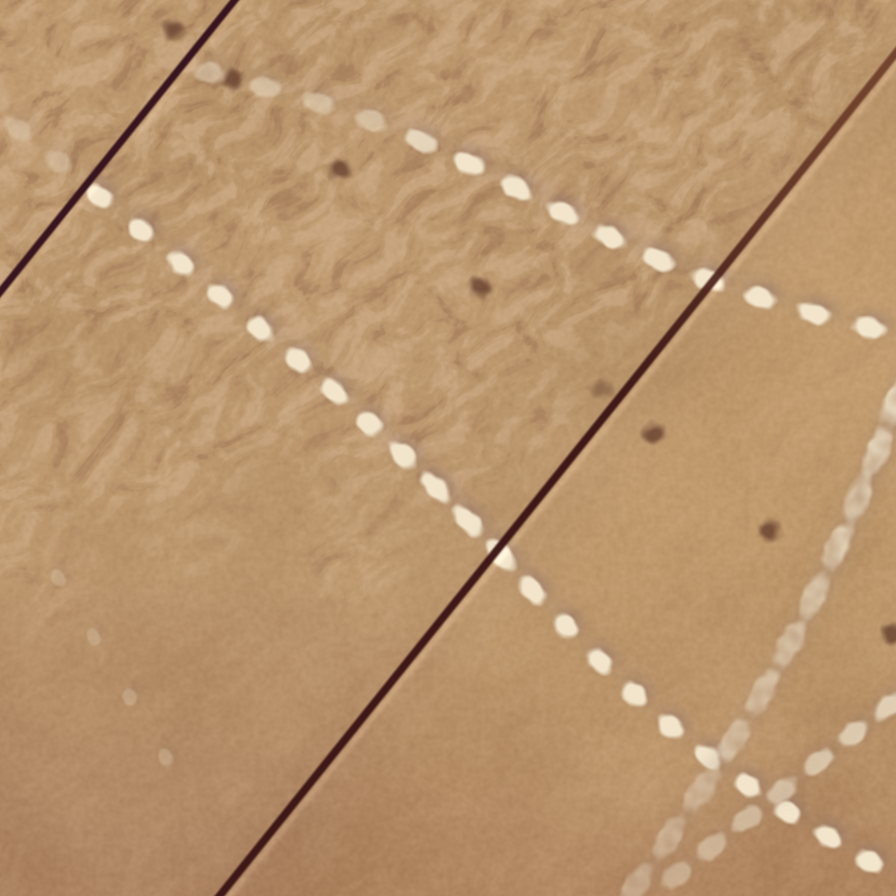
Give the GLSL for this texture, as a Shadertoy shader.

```glsl
vec2 randomGradient(vec2 cell) {
    vec3 h = fract(vec3(cell.xyx) * vec3(0.1031, 0.1030, 0.0973));
    h += dot(h, h.yzx + 33.33);
    float angle = 6.2832 * fract((h.x + h.y) * h.z);
    return vec2(cos(angle), sin(angle));
}

float gradientNoise(vec2 p) {
    vec2 i = floor(p), f = fract(p);
    vec2 w = f * f * f * (f * (f * 6.0 - 15.0) + 10.0);
    vec2 e = vec2(1, 0);
    float low = mix(dot(randomGradient(i), f), dot(randomGradient(i + e), f - e), w.x);
    float high = mix(dot(randomGradient(i + e.yx), f - e.yx), dot(randomGradient(i + 1.0), f - 1.0), w.x);
    return mix(low, high, w.y);
}

float fbm(vec2 p) {
    float sum = 0.0, gain = 1.0;
    for (int i = 0; i < 4; i++) {
        sum += gain * gradientNoise(p);
        p = mat2(1.6, 1.2, -1.2, 1.6) * p + 7.3;
        gain *= 0.5;
    }
    return sum;
}

// Signed distance to a line, positive on its right-hand side
float lineSide(vec2 p, vec2 a, vec2 b) {
    vec2 dir = normalize(b - a);
    return dot(p - a, vec2(dir.y, -dir.x));
}

vec2 stitchPath(int row, float t) {
    float wave = sin(6.2832 * t), bow = sin(3.1416 * t);
    if (row == 0) return vec2(0.111 + 0.859 * t + 0.017 * wave,
        0.781 - 0.742 * t - 0.017 * bow + 0.010 * wave - 0.0065 * sin(9.4248 * t));
    if (row == 1) return vec2(0.234 + 0.736 * t + 0.010 * wave, 0.919 - 0.285 * t + 0.012 * wave);
    if (row == 2) return vec2(1.0 - 0.290 * t + 0.026 * bow, 0.551 - 0.540 * t);
    if (row == 3) return vec2(0.992 - 0.237 * t, 0.212 - 0.189 * t);
    return vec2(0.065 + 0.12 * t, 0.355 - 0.2 * t);
}

float stitchStrength(int row, float t) {
    if (row == 0) return t < -0.01 ? 0.3 : 1.0;
    if (row == 1) return 0.45 + 0.55 * smoothstep(0.2, 0.38, t);
    if (row == 2) return mix(0.78, 0.4, t);
    return row == 3 ? mix(0.75, 0.4, t) : 0.25;
}

// Leather ground: broad shading, scuffed streaks and fine grain
vec3 leather(vec2 p, float panelSide) {
    float broad = fbm(p * 4.0);
    vec3 col = mix(vec3(0.66, 0.495, 0.365), vec3(0.735, 0.59, 0.425),
                   smoothstep(-0.05, 0.5, p.y + 0.12 * p.x + 0.1 * broad));
    col += vec3(0.015, 0.012, 0.0) * smoothstep(0.0, 0.1, panelSide);
    col += 0.03 * broad;

    vec2 along = vec2(dot(p, vec2(0.77, 0.64)), dot(p, vec2(-0.64, 0.77)));
    vec2 warp = vec2(gradientNoise(p * 18.0), gradientNoise(p * 18.0 + 40.0));
    float streak = fbm(along * vec2(22, 46) + warp * 0.9);
    float scuffed = smoothstep(0.28, 0.58, p.y + 0.3 * broad) * smoothstep(0.03, -0.06, panelSide);
    scuffed = max(scuffed, 0.15);
    col = mix(col, vec3(0.81, 0.68, 0.54), 0.62 * scuffed * smoothstep(-0.08, 0.4, streak));
    col = mix(col, vec3(0.61, 0.45, 0.33), 0.55 * scuffed * smoothstep(0.12, 0.6, -streak));
    return col + 0.025 * gradientNoise(p * 110.0) + 0.02 * gradientNoise(p * 190.0);
}

void mainImage(out vec4 fragColor, in vec2 fragCoord) {
    vec2 p = fragCoord / iResolution.xy;
    float rightSeam = lineSide(p, vec2(0.245, 0.0), vec2(1.0, 0.941));
    float leftSeam = lineSide(p, vec2(0.0, 0.674), vec2(0.262, 1.0));
    vec3 col = leather(p, rightSeam);
    float ragged = gradientNoise(p * 75.0);

    // Dark pits along a diagonal
    float pitX[8] = float[8](0.193, 0.260, 0.379, 0.536, 0.672, 0.730, 0.859, 0.996);
    for (int i = 0; i < 8; i++) {
        vec2 d = p - vec2(pitX[i], 0.911 - 0.84 * (pitX[i] - 0.260));
        float pit = smoothstep(0.017, 0.004, length(d * vec2(0.95, 1.1)) + 0.006 * ragged);
        float depth = i == 4 ? 0.45 : 0.8;
        col = mix(col, vec3(0.40, 0.25, 0.18), depth * pit);
    }

    // Rows of stitches with a cool shadow on their upper right
    int counts[5] = int[5](24, 14, 11, 7, 4);
    vec2 sizes[5] = vec2[5](vec2(0.0165, 0.0115), vec2(0.0185, 0.0115), vec2(0.029, 0.013),
                            vec2(0.019, 0.012), vec2(0.010, 0.008));
    for (int row = 0; row < 5; row++) {
        int lead = row == 0 ? 2 : 0;
        for (int i = 0; i < counts[row]; i++) {
            float t = float(i - lead) / float(counts[row] - 1 - lead);
            vec2 center = stitchPath(row, t);
            vec2 dir = normalize(stitchPath(row, t + 0.01) - stitchPath(row, t - 0.01));
            mat2 toStitch = mat2(dir.x, -dir.y, dir.y, dir.x);
            vec2 size = sizes[row];
            if (row == 0) size.x *= 1.0 + 0.3 * smoothstep(0.14, 0.04, abs(t - 0.48));
            float strength = stitchStrength(row, t);

            vec2 q = toStitch * (p - center) / size;
            vec2 s = toStitch * (p - center - vec2(0.005, 0.006)) / size;
            col = mix(col, vec3(0.57, 0.46, 0.43), 0.55 * strength * exp(-0.9 * dot(s, s)));
            float cover = smoothstep(1.2, 0.68, length(q) + 0.28 * ragged);
            if (row == 2) cover *= 0.85 + 0.6 * gradientNoise(p * 60.0 + 9.0);
            col = mix(col, vec3(0.95, 0.90, 0.80), strength * cover);
        }
    }

    // Seams between panels, with a pale lower lip
    float fade = smoothstep(0.5, 0.95, p.y);
    col += 0.07 * exp(-pow((rightSeam - 0.009) / 0.004, 2.0));
    col += 0.05 * exp(-pow((leftSeam - 0.009) / 0.004, 2.0));
    vec3 rightInk = mix(vec3(0.23, 0.08, 0.08), vec3(0.40, 0.21, 0.14), fade);
    col = mix(col, rightInk, smoothstep(0.0065, 0.0022, abs(rightSeam)) * mix(0.97, 0.85, fade));
    col = mix(col, vec3(0.22, 0.08, 0.12), smoothstep(0.006, 0.002, abs(leftSeam)));
    fragColor = vec4(clamp(col, 0.0, 1.0), 1.0);
}
```
